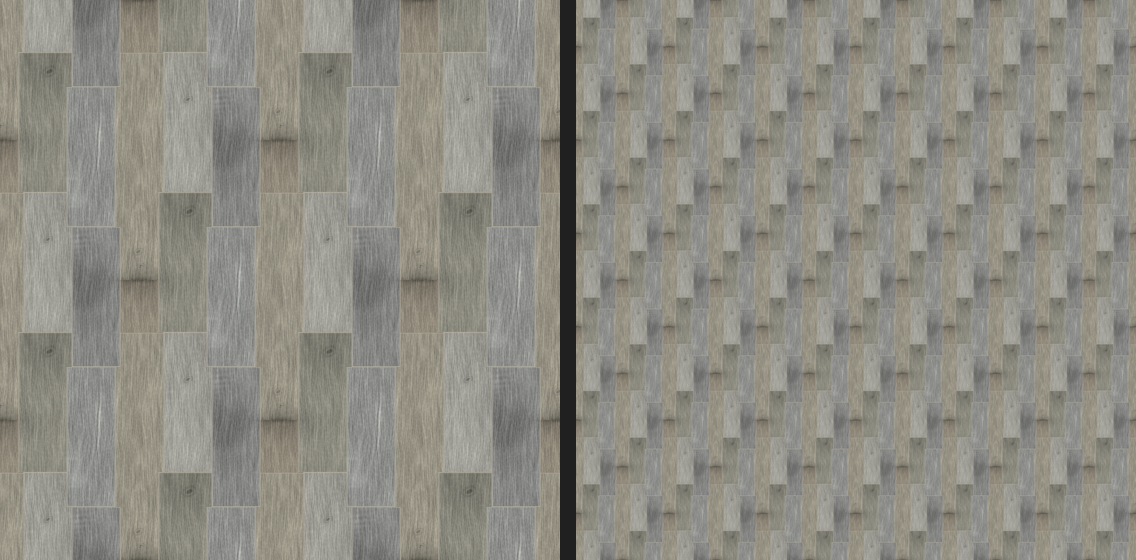
Left, the tile; right, the same tile 3 across and 3 down.
This texture is drawn by a Shadertoy shader. Its source:

```glsl
// Weathered grey wood-look floor planks in staggered columns with pale joints.

const vec3 PALE = vec3(0.625, 0.622, 0.592);
const vec3 OLIVE = vec3(0.560, 0.555, 0.508);
const vec3 SLATE = vec3(0.568, 0.573, 0.560);
const vec3 SMOKE = vec3(0.515, 0.517, 0.508);
const vec3 OAK = vec3(0.598, 0.580, 0.522);
const vec3 UMBER = vec3(0.570, 0.540, 0.482);
const vec3 JOINT = vec3(0.690, 0.672, 0.615);

const float JOG = 0.036;       // sideways step between successive planks
const float START_B = 0.1875;  // first joint of each column
const float START_C = 0.310;
const float START_D = 0.190;

vec2 hash2(vec2 p) {
    vec3 a = fract(p.xyx * vec3(0.1031, 0.1030, 0.0973));
    a += dot(a, a.yzx + 33.33);
    return fract((a.xx + a.yz) * a.zy);
}

// Cellular noise: distance to the nearest feature point, centred near zero
float cells(vec2 p) {
    vec2 id = floor(p), f = fract(p);
    float d = 2.0;
    for (int j = -1; j <= 1; j++)
        for (int i = -1; i <= 1; i++) {
            vec2 o = vec2(i, j);
            vec2 r = o + hash2(id + o) - f;
            d = min(d, dot(r, r));
        }
    return sqrt(d) - 0.45;
}

// Lengthwise fibres, bent by layered sines
float fibres(vec2 s, float seed) {
    float bend = 0.012 * sin(5.0 * s.y + seed) + 0.005 * sin(13.0 * s.y + 9.0 * s.x + 2.3 * seed);
    vec2 q = vec2(s.x + bend, s.y) + 7.1 * seed;
    return 0.17 * cells(q * vec2(95.0, 8.0)) + 0.13 * cells(q * vec2(42.0, 2.5))
         + 0.10 * cells(q * vec2(11.0, 3.0)) + 0.10 * cells(q * vec2(70.0, 45.0));
}

float glow(vec2 d, vec2 size) {
    d /= size;
    return exp(-dot(d, d));
}

// Dark heart with fading rings
float knot(vec2 d, float size) {
    float r = length(d * vec2(1.0, 1.4) + 0.006 * sin(60.0 * d.yx)) / size;
    return -exp(-r * r) * (0.14 + 0.10 * sin(7.0 * r));
}

// Long nested arches around a centre
float arches(vec2 d) {
    float r = length(d * vec2(1.0, 0.16)) + 0.012 * sin(9.0 * d.y + 14.0 * d.x) + 0.005 * sin(31.0 * d.y);
    return sin(150.0 * r) * (0.6 + 0.4 * sin(47.0 * r + 3.0 * d.y));
}

// Sooty stain across a butt joint, sharper on its upper side
float stain(float dx, float v) {
    float dy = 2.0 * (fract(v + 0.5) - 0.5);
    float spread = dy < 0.0 ? 0.07 : 0.11;
    return 0.17 * glow(vec2(dx, dy), vec2(0.24, spread)) + 0.20 * glow(vec2(dx, dy), vec2(0.13, 0.016));
}

// 1 on the second plank of a two-plank column
float second(float v, float start) { return step(0.5, fract(v - start)); }

float line(float d, float halfWidth, float px) {
    return 1.0 - smoothstep(halfWidth - 0.6 * px, halfWidth + 0.6 * px, abs(d));
}

void mainImage(out vec4 fragColor, in vec2 fragCoord) {
    // Four groups of three columns, each group half a period lower than the last
    vec2 uv = fragCoord / iResolution.xy;
    float px = 4.0 / iResolution.y;
    float x = 4.0 * uv.x - 0.135;
    float u = fract(x);
    float v = fract(2.0 * (1.0 - uv.y) + 0.5 * floor(x));
    if (u < JOG * second(v, START_B)) {
        u += 1.0;
        v = fract(v + 0.5);
    }

    // Column edges
    float isPale = second(v, START_B), isSmoke = second(v, START_C);
    float edgeB = JOG * isPale;
    float edgeC = 0.344 + JOG * isSmoke;
    float edgeD = 0.6875 + JOG * isSmoke;
    float edgeEnd = 1.0 + JOG * second(v + 0.5, START_B);
    float side = min(min(abs(u - edgeB), abs(u - edgeC)), min(abs(u - edgeD), abs(u - edgeEnd)));

    // Plank colour, figure and end joint
    vec3 wood;
    float tone, butt, buttStrength = 0.75;
    if (u < edgeC) {
        vec2 s = vec2(u, 2.0 * mod(fract(v - START_B), 0.5));
        butt = min(s.y, 1.0 - s.y);
        wood = mix(OLIVE, PALE, isPale);
        float olive = knot(s - vec2(0.219, 0.135), 0.045) - 0.13 * glow(s - vec2(0.2, 0.0), vec2(0.4, 0.32));
        float pale = knot(s - vec2(0.208, 0.335), 0.028) + 0.07 * glow(s - vec2(0.13, 0.8), vec2(0.12, 0.25))
                   - 0.06 * glow(s - vec2(0.3, 0.2), vec2(0.15, 0.3));
        tone = fibres(s, 1.0 + isPale) + mix(olive, pale, isPale);
    } else if (u < edgeD) {
        vec2 s = vec2(u, 2.0 * mod(fract(v - START_C), 0.5));
        butt = min(s.y, 1.0 - s.y);
        wood = mix(SLATE, SMOKE, isSmoke);
        float crack = s.x - 0.578 - 0.008 * sin(9.0 * s.y) - 0.003 * sin(31.0 * s.y);
        float slate = 0.16 * glow(vec2(crack, s.y - 0.42), vec2(0.007, 0.3))
                    - 0.16 * glow(vec2(crack + 0.014, s.y - 0.4), vec2(0.004, 0.35));
        float smoke = 0.05 - 0.19 * glow(s - vec2(0.47, 0.45), vec2(0.14, 0.25))
                    + 0.05 * sin(150.0 * s.y + 12.0 * s.x) * glow(s - vec2(0.43, 0.1), vec2(0.08, 0.08));
        tone = 1.2 * fibres(s, 3.0 + isSmoke) + mix(slate, smoke, isSmoke);
    } else {
        float t = fract(v - START_D);
        vec2 s = vec2(u, 2.0 * t);
        float isUmber = step(0.81, t);
        butt = min(s.y, 2.0 - s.y);
        buttStrength = 0.4;
        wood = mix(OAK, UMBER, isUmber);
        vec2 heart = s - vec2(0.854, mix(1.417, 1.62, isUmber));
        tone = fibres(s, 5.0 + isUmber) + 0.035 * arches(heart)
             + (1.0 - isUmber) * (knot(heart, 0.03) + knot(heart - vec2(0.02, 0.1), 0.018));
    }

    // Stains, own group and the neighbour on the left
    tone -= stain(u - 0.86, v) + stain(u + 0.14, v + 0.5);
    vec3 color = wood * (1.0 + tone);

    // Joints
    color = mix(color, JOINT, 0.6 * line(side, 0.0045, px));
    color = mix(color, JOINT, buttStrength * line(butt, 0.005, px));
    fragColor = vec4(color, 1.0);
}
```
